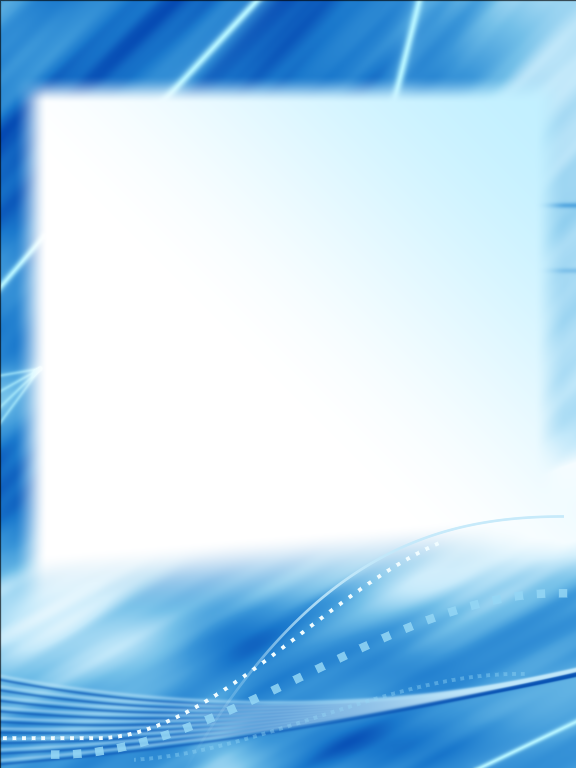
This background is drawn by a WebGL 2 fragment shader. Its source:

```glsl
#version 300 es
precision highp float;
// Blue abstract frame around a soft white panel. A scalar tone field (glows plus
// stretched gradient noise) is mapped through a blue ramp, then light beams,
// converging strands, a thin arc and trails of squares are laid over it.

uniform vec2 u_resolution;
out vec4 outColor;

// The canvas measures 3 by 4 units.
const vec2 CANVAS = vec2(3.0, 4.0);
const vec3 RAMP[6] = vec3[6](
  vec3(0.02, 0.29, 0.70), vec3(0.10, 0.47, 0.80), vec3(0.23, 0.59, 0.85),
  vec3(0.45, 0.75, 0.91), vec3(0.76, 0.91, 0.98), vec3(0.96, 0.99, 1.00));
const vec3 PANEL_TINT = vec3(0.76, 0.94, 1.0);
const vec3 BEAM_COLOR = vec3(0.70, 0.95, 1.0);
const vec3 STRAND_DARK = vec3(0.03, 0.32, 0.70);
const vec3 SQUARE_COLOR = vec3(0.58, 0.84, 0.96);
const vec2 STRAND_NODE = vec2(2.79, 0.443);
const int STRANDS = 9;
const float STREAK_GAIN = 1.5;
// Trails: start x, end x, start y, rise
const vec4 DOT_TRAIL = vec4(0.5, 2.65, 0.155, 1.1);
const vec4 SQUARE_TRAIL = vec4(0.3, 2.9, 0.07, 0.84);
const vec4 FAINT_TRAIL = vec4(0.6, 2.7, 0.04, 0.45);

vec2 gradientAt(vec2 cell) {
  float a = 6.2832 * fract(sin(dot(cell, vec2(127.1, 311.7))) * 43758.5);
  return vec2(cos(a), sin(a));
}

float noise(vec2 p) {
  vec2 i = floor(p), f = fract(p), e = vec2(1.0, 0.0);
  vec2 w = f * f * f * (f * (f * 6.0 - 15.0) + 10.0);
  float low = mix(dot(gradientAt(i), f), dot(gradientAt(i + e), f - e), w.x);
  float high = mix(dot(gradientAt(i + e.yx), f - e.yx), dot(gradientAt(i + 1.0), f - 1.0), w.x);
  return mix(low, high, w.y);
}

// Noise drawn out along a direction
float streaks(vec2 p, vec2 dir) {
  vec2 q = vec2(dot(p, dir) * 0.6, dot(p, vec2(-dir.y, dir.x)) * 4.0);
  return noise(q) + 0.5 * noise(q * vec2(1.3, 2.7) + 7.0);
}

float glow(vec2 p, vec2 center, vec2 radius) {
  vec2 q = (p - center) / radius;
  return exp(-dot(q, q));
}

float beam(vec2 p, vec2 a, vec2 b, float width) {
  vec2 ab = b - a, ap = p - a;
  float d = length(ap - ab * clamp(dot(ap, ab) / dot(ab, ab), 0.0, 1.0)) / width;
  return 0.7 * exp(-d * d) + 0.3 * exp(-d * 0.45);
}

float trailHeight(float x, vec4 trail) {
  return trail.z + trail.w * smoothstep(trail.x, trail.y, x);
}

// Evenly spaced squares turned along a trail
float trailSquares(vec2 p, vec4 trail, float spacing, float halfSize, float soft) {
  float cx = (floor(p.x / spacing) + 0.5) * spacing;
  float cy = trailHeight(cx, trail);
  vec2 dir = normalize(vec2(0.02, trailHeight(cx + 0.02, trail) - cy));
  vec2 q = p - vec2(cx, cy);
  q = abs(vec2(dot(q, dir), dot(q, vec2(-dir.y, dir.x))));
  return 1.0 - smoothstep(-soft, soft, max(q.x, q.y) - halfSize);
}

float backgroundTone(vec2 p) {
  float upper = smoothstep(0.9, 1.4, p.y);
  float tone = mix(2.0, mix(0.8, 3.8, smoothstep(1.95, 2.95, p.x)), upper);
  // Left margin
  tone += 1.4 * glow(p, vec2(0.0, 3.95), vec2(0.38, 0.45));
  tone += 1.2 * glow(p, vec2(0.0, 2.55), vec2(0.2));
  tone += 2.2 * glow(p, vec2(0.0, 1.90), vec2(0.25, 0.22));
  // Lower band
  tone += 2.0 * glow(p, vec2(0.30, 0.78), vec2(0.75, 0.38));
  tone += 1.4 * glow(p, vec2(2.30, 0.98), vec2(0.70, 0.20));
  tone += 1.0 * glow(p, vec2(1.15, 0.12), vec2(0.16, 0.30));
  tone += 2.5 * glow(p, vec2(3.00, 1.35), vec2(0.40, 0.25));
  tone -= 1.4 * glow(p, vec2(1.20, 0.68), vec2(0.32, 0.20));
  tone -= 1.4 * glow(p, vec2(1.95, 0.13), vec2(0.60, 0.15));
  tone -= 0.8 * glow(p, vec2(2.10, 0.50), vec2(0.30, 0.14));
  float grain = mix(streaks(p, vec2(0.87, 0.5)), streaks(p, vec2(0.69, 0.72)), upper);
  return tone + STREAK_GAIN * grain * (1.0 - 0.6 * upper * smoothstep(2.5, 3.0, p.x));
}

void main() {
  vec2 p = gl_FragCoord.xy / u_resolution * CANVAS;
  float soft = 0.6 * CANVAS.y / u_resolution.y;

  // Blue field
  float tone = backgroundTone(p);
  vec3 color = RAMP[0];
  for (int i = 1; i < 6; i++) color = mix(color, RAMP[i], clamp(tone - float(i - 1), 0.0, 1.0));

  // Beams, left fan and right-hand slits
  float light = beam(p, vec2(0.84, 3.46), vec2(1.36, 4.02), 0.022);
  light += beam(p, vec2(2.05, 3.46), vec2(2.19, 4.02), 0.022);
  light += beam(p, vec2(-0.02, 2.48), vec2(0.23, 2.77), 0.018);
  light += beam(p, vec2(2.48, -0.01), vec2(3.02, 0.25), 0.014);
  for (int i = 0; i < 4; i++)
    light += 0.6 * beam(p, vec2(0.21, 2.08), vec2(-0.02, 2.04 - 0.09 * float(i)), 0.01);
  color = mix(color, BEAM_COLOR, clamp(light, 0.0, 1.0));
  float slits = glow(p, vec2(3.0, 2.93), vec2(0.25, 0.015)) + 0.5 * glow(p, vec2(3.0, 2.59), vec2(0.2, 0.015));
  color = mix(color, RAMP[2], 0.7 * slits);

  // Strands meeting at a node
  float u = (STRAND_NODE.x - p.x) / STRAND_NODE.x;
  for (int i = 0; i < STRANDS; i++) {
    float k = float(i) / float(STRANDS - 1);
    float y = mix(STRAND_NODE.y, mix(0.46, 0.02, k), u) - mix(0.13, 0.05, k) * 4.0 * u * (1.0 - u);
    color = mix(color, STRAND_DARK, 0.55 * exp(-pow((p.y - y) / 0.009, 2.0)));
    color = mix(color, RAMP[4], 0.45 * exp(-pow((p.y - y - 0.02) / 0.011, 2.0)));
  }

  // Feathered panel with a diagonal tint
  float panel = smoothstep(0.07, 0.25, p.x) * (1.0 - smoothstep(3.46, 3.61, p.y));
  panel *= 1.0 - smoothstep(2.78, 2.95, p.x) * smoothstep(1.2, 1.6, p.y);
  panel *= smoothstep(0.72, 1.10, p.y - 0.08 * p.x);
  vec3 panelColor = mix(vec3(1.0), PANEL_TINT, smoothstep(3.3, 6.4, p.x + p.y));
  color = mix(color, panelColor, panel);

  // Thin arc
  float d = STRAND_NODE.x + 0.15 - p.x;
  float arc = 1.31 - d * d * (0.14 + 0.1 * d);
  float arcDist = abs(p.y - arc) / sqrt(1.0 + pow(0.28 * d + 0.3 * d * d, 2.0));
  float arcMask = (1.0 - smoothstep(0.007 - soft, 0.007 + soft, arcDist)) * step(0.0, d);
  color = mix(color, RAMP[4], arcMask * smoothstep(0.9, 1.8, p.x) * 0.9);

  // Trails of squares
  color = mix(color, SQUARE_COLOR, 0.4 * trailSquares(p, FAINT_TRAIL, 0.045, 0.010, soft) * step(0.7, p.x) * step(p.x, 2.75));
  color = mix(color, SQUARE_COLOR, 0.85 * trailSquares(p, SQUARE_TRAIL, 0.115, 0.022, soft) * step(0.2, p.x));
  color = mix(color, vec3(0.94, 0.99, 1.0), trailSquares(p, DOT_TRAIL, 0.05, 0.010, soft) * step(p.x, 2.3));

  // Dark hairline along the top and left
  float rim = min(p.x, CANVAS.y - p.y);
  color *= mix(0.35, 1.0, smoothstep(0.003, 0.003 + 2.0 * soft, rim));
  outColor = vec4(color, 1.0);
}
```
